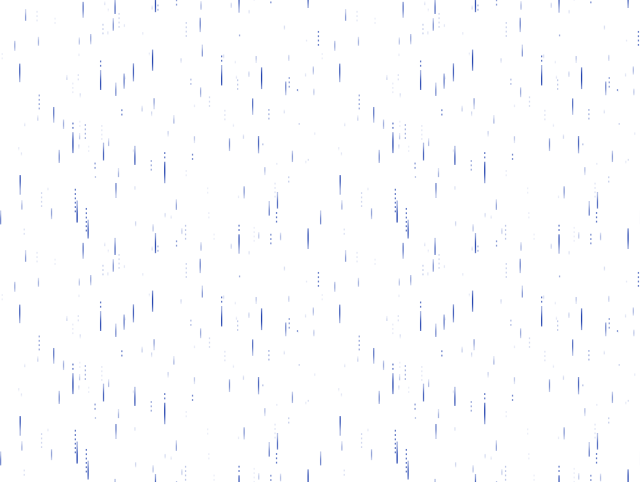
A WebGL 2 fragment shader for this pattern:

```glsl
#version 300 es
precision highp float;
// Fine blue rain on white: thin vertical dashes, dotted columns and faint ticks.
// Each tile scatters hashed marks along a low-discrepancy sequence; distances
// wrap around the tile, so marks crossing a border continue on the other side.

uniform vec2 u_resolution;
out vec4 fragColor;

#define REPEATS vec2(2.0, 2.0)
#define MARKS 150
#define SEED 11u
#define JITTER 0.30
#define LINE_WIDTH 0.0040
#define LENGTH_RANGE vec2(0.012, 0.092)
#define STRENGTH_RANGE vec2(0.10, 1.0)
#define DOT_STEP 0.018
#define DOT_HEIGHT 0.0075
#define FALLOFF 2.2
#define PAPER vec3(1.0)
#define INK vec3(0.12, 0.25, 0.68)

// Integer hash giving four values from 0 to 1
vec4 hash4(uint n) {
    uvec4 v = (uvec4(n) + uvec4(0u, 977u, 1954u, 2931u)) * 747796405u + SEED * 28913u;
    v = ((v >> ((v >> 28u) + 4u)) ^ v) * 277803737u;
    v = (v >> 22u) ^ v;
    return vec4(v & 65535u) / 65535.0;
}

// Exact share of a pixel covered by a bar of the given half size
float bar(float d, float halfSize, float pixel) {
    float overlap = min(d + 0.5 * pixel, halfSize) - max(d - 0.5 * pixel, -halfSize);
    return max(overlap, 0.0) / pixel;
}

// Column of evenly spaced dots, centred on zero
float dots(float y, float count, float pixel) {
    float inside = step(abs(y), 0.5 * count * DOT_STEP);
    float local = mod(y + 0.5 * count * DOT_STEP, DOT_STEP) - 0.5 * DOT_STEP;
    return inside * bar(local, 0.5 * DOT_HEIGHT, pixel);
}

// Dash that is darkest at one height and paler towards its ends
float dash(float y, float halfLength, float peak, float pixel) {
    float t = clamp(y / halfLength, -1.0, 1.0);
    float shade = mix(1.0, 0.45, smoothstep(0.1, 1.3, abs(t - peak)));
    return bar(y, halfLength, pixel) * shade;
}

void main() {
    vec2 tile = fract(gl_FragCoord.xy / u_resolution * REPEATS);
    vec2 pixel = REPEATS / u_resolution;
    float ink = 0.0;

    for (int i = 0; i < MARKS; i++) {
        vec4 rnd = hash4(uint(i) * 4099u + 17u);
        vec2 centre = fract(float(i) * vec2(0.754878, 0.569840) + JITTER * rnd.xy);
        vec2 d = tile - centre;
        d -= round(d);

        // Early marks are long and dark, later ones short and faint
        float rank = (float(i) + 0.5) / float(MARKS);
        float weight = pow(1.0 - rank, FALLOFF);
        float halfLength = 0.5 * mix(LENGTH_RANGE.x, LENGTH_RANGE.y, weight);
        float strength = mix(STRENGTH_RANGE.x, STRENGTH_RANGE.y, weight);
        float column = bar(d.x, 0.5 * LINE_WIDTH, pixel.x);
        float mark;

        if (i > 12 && i % 3 == 2) {
            // Loose dotted column
            float count = 1.0 + floor(rnd.z * 4.0);
            mark = column * dots(d.y, count, pixel.y) * 0.85;
        } else {
            mark = column * dash(d.y, halfLength, rnd.w * 1.2 - 0.6, pixel.y);
        }
        ink = max(ink, mark * strength);

        // Dotted trails above or beside the darkest dashes
        if (i < 14 && i % 2 == 0) {
            float beside = step(0.5, rnd.z);
            float trailX = d.x + beside * 1.4 * LINE_WIDTH;
            float trailY = d.y - halfLength - (1.0 - beside) * 1.5 * DOT_STEP;
            float trail = dots(trailY, mix(2.0, 6.0, beside), pixel.y);
            ink = max(ink, bar(trailX, 0.5 * LINE_WIDTH, pixel.x) * trail * 0.7);
        }
    }
    fragColor = vec4(mix(PAPER, INK, ink), 1.0);
}
```
